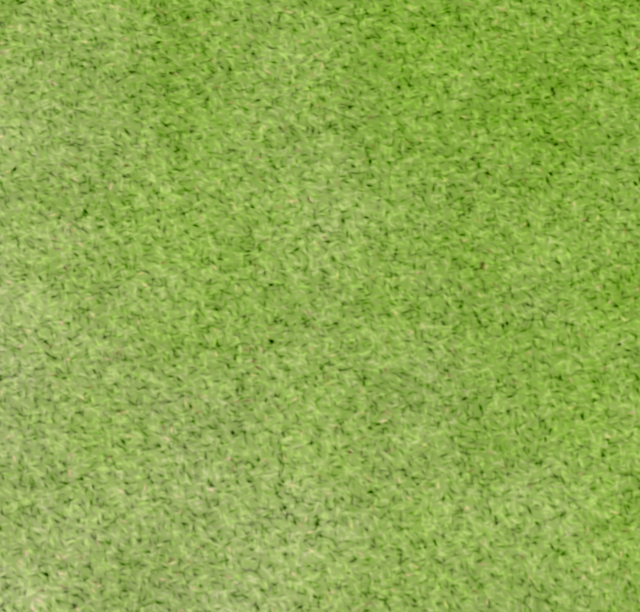
Reproduce this texture procedurally as a WebGL 1 fragment shader.

```glsl
precision highp float;
// Short mown lawn seen at a slant: thousands of soft, tiny blades summed as
// oriented gaussian strokes, over broad patches that drift from lush green
// (upper right) to pale and dry (lower left).

#define CELLS 97.0            // blade cells across the canvas
#define BLADE_LENGTH 0.54     // in cells
#define BLADE_WIDTH 0.24      // in cells
#define BLADE_LEAN -0.6       // mean direction, radians
#define BLADE_SPREAD 2.5      // range of directions, radians
#define GRAIN_CONTRAST 0.135
#define HUE_CONTRAST 0.55
#define PATCH_CONTRAST 0.10
#define FORESHORTENING 0.12   // blades get flatter towards the top
#define STRAW_SHARE 0.012

uniform vec2 u_resolution;

const int BLADES_PER_CELL = 3;
const vec3 LUSH = vec3(0.500, 0.657, 0.215);
const vec3 DRY = vec3(0.612, 0.690, 0.405);
const vec3 LIGHT_TINT = vec3(1.0, 0.92, 0.88);
const vec3 OLIVE_SHIFT = vec3(0.030, -0.025, 0.070);
const vec3 STRAW_SHIFT = vec3(0.13, 0.00, 0.09);

vec4 hash4(vec2 p) {
  vec4 q = fract(p.xyxy * vec4(0.1031, 0.1030, 0.0973, 0.1099));
  q += dot(q, q.wzxy + 33.33);
  return fract((q.xxyz + q.yzzw) * q.zywx);
}

float valueNoise(vec2 p) {
  vec2 i = floor(p);
  vec2 f = fract(p);
  f = f * f * (3.0 - 2.0 * f);
  float low = mix(hash4(i).x, hash4(i + vec2(1.0, 0.0)).x, f.x);
  float high = mix(hash4(i + vec2(0.0, 1.0)).x, hash4(i + 1.0).x, f.x);
  return mix(low, high, f.y);
}

// Layered noise, centred on zero
float patches(vec2 p) {
  float sum = 0.0;
  float weight = 0.5;
  for (int i = 0; i < 4; i++) {
    sum += weight * (valueNoise(p) - 0.5);
    p = mat2(1.6, 1.2, -1.2, 1.6) * p + 17.3;
    weight *= 0.62;
  }
  return sum;
}

// Sum of blades near p: x = light or dark, y = olive or green, z = straw
vec3 blades(vec2 p) {
  vec2 cell = floor(p);
  vec3 sum = vec3(0.0);
  for (int y = -1; y <= 1; y++) {
    for (int x = -1; x <= 1; x++) {
      for (int k = 0; k < BLADES_PER_CELL; k++) {
        vec2 id = cell + vec2(float(x), float(y));
        vec4 h = hash4(id + 211.7 * float(k + 1));
        vec2 d = p - id - h.xy;
        float angle = BLADE_LEAN + BLADE_SPREAD * (h.z - 0.5);
        vec2 along = vec2(cos(angle), sin(angle));
        vec2 q = vec2(dot(d, along) / BLADE_LENGTH,
                      (d.y * along.x - d.x * along.y) / BLADE_WIDTH);
        float olive = fract(31.0 * (h.z + h.w)) * 2.0 - 1.0;
        float straw = step(1.0 - STRAW_SHARE, fract(17.0 * (h.x + h.y)));
        sum += exp(-dot(q, q)) * vec3(h.w * 2.0 - 1.0, olive, straw);
      }
    }
  }
  return sum;
}

void main() {
  vec2 p = gl_FragCoord.xy / u_resolution.x;
  vec2 ground = vec2(p.x, p.y + FORESHORTENING * p.y * p.y);

  // Broad drift from dry to lush, broken up by patches
  float dryness = 0.5 + 0.55 * (0.5 - p.x) + 0.55 * (0.48 - p.y);
  dryness += 0.7 * patches(ground * 6.0 + 3.1);
  vec3 color = mix(LUSH, DRY, clamp(dryness, -0.1, 1.15));
  color += LIGHT_TINT * PATCH_CONTRAST * patches(ground * 9.0 + 41.7);

  // Blades, with the gaps between them a little deeper than the highlights
  vec3 grain = blades(ground * CELLS);
  float tone = grain.x - 0.22 * (grain.x * grain.x - 0.22);
  color += LIGHT_TINT * GRAIN_CONTRAST * tone;
  color += OLIVE_SHIFT * HUE_CONTRAST * grain.y;
  color += STRAW_SHIFT * min(grain.z, 1.0);

  gl_FragColor = vec4(clamp(color, 0.0, 1.0), 1.0);
}
```
